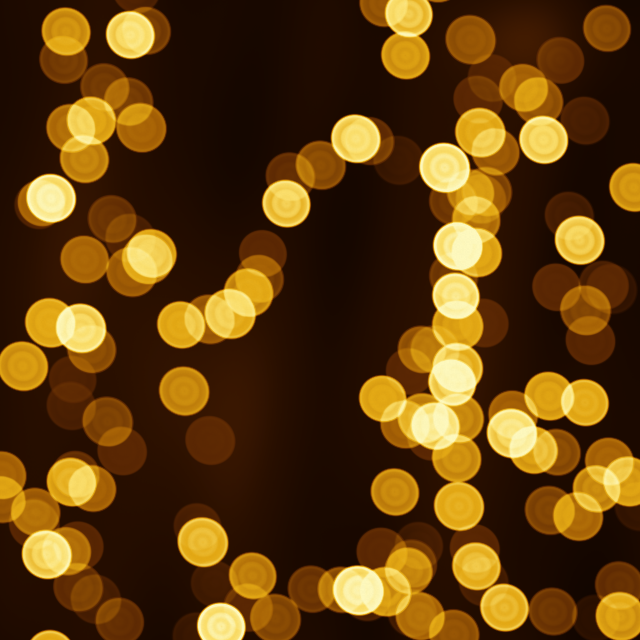
A WebGL 1 fragment shader for this background:

```glsl
precision highp float;

uniform vec2 u_resolution;

const float DISC_RADIUS = 0.0385;
const float RADIUS_SPREAD = 0.003;
const float EDGE_BLUR = 0.0022;
const float RIM_WIDTH = 0.0022;
const float RIM_GAIN = 0.13;
const float DIM_LIGHT = 0.10;
const float BRIGHT_LIGHT = 0.95;
const float LIGHT_FALLOFF = 1.55;
const float GRAIN = 0.012;
const int MAX_LIGHTS = 46;

const vec3 BLACK_BROWN = vec3(0.055, 0.015, 0.0);
const vec3 DARK_BROWN = vec3(0.14, 0.05, 0.0);
const vec3 BROWN = vec3(0.35, 0.15, 0.01);
const vec3 AMBER = vec3(0.65, 0.38, 0.02);
const vec3 GOLD = vec3(0.89, 0.66, 0.08);
const vec3 YELLOW = vec3(0.98, 0.87, 0.42);
const vec3 CREAM = vec3(0.99, 0.97, 0.74);

float hash(vec2 p) {
  return fract(sin(dot(p, vec2(127.1, 311.7))) * 4375.85);
}

// Maps accumulated light to a warm tone
vec3 warmRamp(float light) {
  vec3 c = mix(BLACK_BROWN, DARK_BROWN, smoothstep(0.0, 0.10, light));
  c = mix(c, BROWN, smoothstep(0.08, 0.27, light));
  c = mix(c, AMBER, smoothstep(0.25, 0.50, light));
  c = mix(c, GOLD, smoothstep(0.46, 0.72, light));
  c = mix(c, YELLOW, smoothstep(0.70, 0.88, light));
  return mix(c, CREAM, smoothstep(0.86, 0.97, light));
}

// Flat, slightly oval disc with a thin bright rim and faint inner rings
float bokehDisc(vec2 offset, float radius) {
  offset = vec2(offset.x + 0.04 * offset.y, offset.y * 1.02);
  float dist = length(offset);
  float inside = 1.0 - smoothstep(-EDGE_BLUR, EDGE_BLUR, dist - radius);
  float rimOffset = (dist - radius + 1.5 * RIM_WIDTH) / RIM_WIDTH;
  float rim = exp(-rimOffset * rimOffset);
  float rings = 0.02 * sin(dist / radius * 17.0);
  float core = 0.05 * (1.0 - smoothstep(0.55, 0.65, dist / radius));
  return inside * (0.95 + core + rings + RIM_GAIN * rim);
}

// Darkness left after the lights scattered along one bent strand
float strand(vec2 p, vec2 start, vec2 end, float bend, float scatter,
             float count, float boost, float seed) {
  float darkness = 1.0;
  vec2 along = end - start;
  vec2 side = normalize(vec2(-along.y, along.x));
  for (int i = 0; i < MAX_LIGHTS; i++) {
    float n = float(i);
    if (n >= count) break;
    vec2 key = vec2(n + 1.0, seed);
    float t = (n + hash(key)) / count;
    vec2 jitter = vec2(hash(key + 17.3), hash(key + 41.9)) * 2.0 - 1.0;
    vec2 center = start + along * t + side * bend * sin(t * 6.2832)
                + jitter * scatter;
    float radius = DISC_RADIUS + RADIUS_SPREAD * (hash(key + 63.1) - 0.5);
    float level = pow(hash(key + 87.7), LIGHT_FALLOFF / boost);
    float power = mix(DIM_LIGHT, BRIGHT_LIGHT, level);
    darkness *= 1.0 - min(power * bokehDisc(p - center, radius), 0.98);
  }
  return darkness;
}

float glow(vec2 p, vec2 center, vec2 size) {
  vec2 q = (p - center) / size;
  return exp(-dot(q, q));
}

// Out-of-focus brown haze behind the lights
float haze(vec2 p) {
  float waves = sin(p.x * 19.0 + 1.5 * sin(p.y * 5.0))
              + 0.6 * sin(p.x * 37.0 - p.y * 7.0 + 2.0)
              + 0.5 * sin(p.y * 13.0 + p.x * 4.0);
  float light = 0.045 + 0.012 * waves;
  light += 0.10 * glow(p, vec2(0.36, 0.34), vec2(0.13, 0.22));
  light += 0.09 * glow(p, vec2(0.14, 0.55), vec2(0.14, 0.50));
  light += 0.09 * glow(p, vec2(0.72, 0.50), vec2(0.13, 0.45));
  light += 0.10 * glow(p, vec2(0.82, 0.94), vec2(0.12, 0.08));
  return max(light, 0.0);
}

void main() {
  vec2 p = gl_FragCoord.xy / u_resolution;
  float darkness = 1.0 - haze(p);

  // Tall hanging strands
  darkness *= strand(p, vec2(0.13, 1.02), vec2(0.12, 0.0), 0.03, 0.10, 42.0, 1.0, 3.0);
  darkness *= strand(p, vec2(0.66, 1.0), vec2(0.72, 0.0), 0.035, 0.085, 46.0, 1.0, 11.0);
  darkness *= strand(p, vec2(0.88, 1.0), vec2(0.96, 0.0), 0.02, 0.08, 24.0, 0.9, 23.0);

  // Short swags linking them
  darkness *= strand(p, vec2(0.27, 0.48), vec2(0.60, 0.80), -0.04, 0.018, 10.0, 1.2, 31.0);
  darkness *= strand(p, vec2(0.70, 0.33), vec2(1.0, 0.27), 0.02, 0.02, 7.0, 2.2, 43.0);
  darkness *= strand(p, vec2(0.28, 0.48), vec2(0.36, 0.05), 0.015, 0.02, 6.0, 1.3, 59.0);
  darkness *= strand(p, vec2(0.34, 0.03), vec2(0.64, 0.07), 0.02, 0.045, 11.0, 1.2, 71.0);

  float light = 1.0 - darkness;
  float grain = hash(floor(p * 512.0)) - 0.5;
  vec3 color = warmRamp(light) * (1.0 + GRAIN * grain);
  gl_FragColor = vec4(color, 1.0);
}
```
